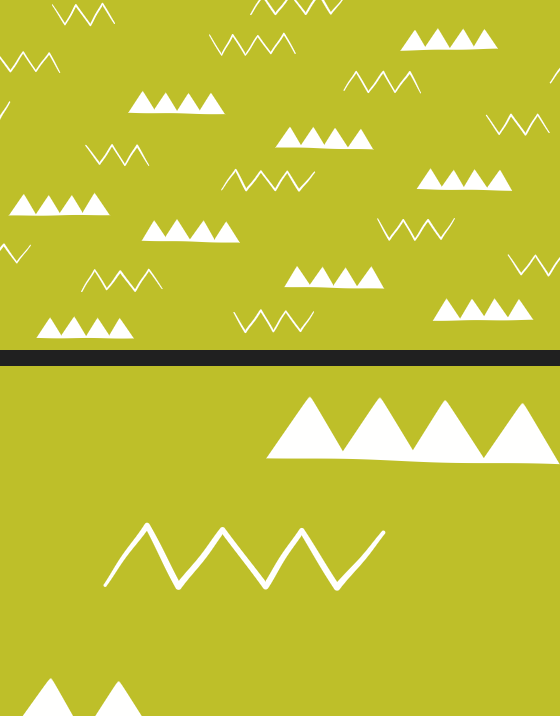
Top: the whole. Bottom: its middle third, enlarged.
Give the GLSL for this pattern, as a WebGL 1 fragment shader.

```glsl
precision highp float;
// Scattered hand-cut motifs on a flat olive ground: filled rows of four peaks
// and thin zigzag strokes. Motifs sit on jittered, sheared rows; each pixel
// takes the nearest signed distance among the neighbouring cells.

uniform vec2 u_resolution;

// All lengths are fractions of the canvas height.
const vec3 OLIVE = vec3(0.745, 0.748, 0.160);
const vec3 WHITE = vec3(1.0, 1.0, 0.995);

const float CELL_WIDTH = 0.417;
const float ROW_HEIGHT = 0.190;
const float ROW_SLOPE = 0.26;         // rows descend to the right
const float ROW_SHIFT = 0.43;         // sideways shift per row, in cells
const vec2 SCATTER = vec2(0.085, 0.050);
const float TILT = 0.05;              // range of motif rotation
const float OUTLINE_ROWS = 0.2;       // share of peak cells turned to zigzags

const float PEAK_PITCH = 0.0670;
const float PEAK_HEIGHT = 0.0610;
const float PEAK_SLOPE = 1.57;
const float PEAK_ROUNDING = 0.0012;

const float ZIGZAG_STEP = 0.0375;
const float ZIGZAG_HEIGHT = 0.056;
const float STROKE_RADIUS = 0.0027;

const float WOBBLE = 0.0007;

float hash(vec2 p) {
  p = fract(p * vec2(0.1031, 0.1137) + 0.371);
  p += dot(p, p.yx + 33.33);
  return fract((p.x + p.y) * p.x * 47.13);
}

// Signed random value in -0.5..0.5, one per cell and channel.
float vary(vec2 cell, float channel) {
  return hash(cell * 17.0 + vec2(channel * 7.3, channel * 3.1)) - 0.5;
}

// Union of four slightly leaning triangles, cut by a shared base line.
float peaks(vec2 p, vec2 cell) {
  float pitch = PEAK_PITCH * (1.0 + 0.08 * vary(cell, 20.0));
  float d = 1.0;
  for (int i = 0; i < 4; i++) {
    float k = float(i);
    float top = PEAK_HEIGHT * (1.0 + 0.12 * vary(cell, 21.0 + k));
    float middle = (k - 1.5) * pitch + 0.007 * vary(cell, 26.0 + k);
    float lean = 0.14 * vary(cell, 31.0 + k);
    float x = p.x - middle - lean * (p.y - 0.5 * top);
    float side = sqrt(x * x + PEAK_ROUNDING * PEAK_ROUNDING);
    float edge = side * PEAK_SLOPE + p.y - top;
    d = min(d, edge / length(vec2(PEAK_SLOPE, 1.0)));
  }
  float base = WOBBLE * sin(p.x * 35.0 + 9.0 * vary(cell, 36.0));
  return max(d, base - p.y);
}

// Corner of a zigzag: position in xy, stroke radius in z.
vec3 zigzagCorner(float k, float count, float flip, vec2 cell) {
  float side = flip * (mod(k, 2.0) - 0.5);
  vec2 corner = vec2(k - 0.5 * count, 0.0) * ZIGZAG_STEP;
  corner.y = side * ZIGZAG_HEIGHT;
  corner += 0.007 * vec2(vary(cell, 40.0 + k), vary(cell, 50.0 + k));
  float tip = (k < 0.5 || k > count - 0.5) ? 0.6 : 1.0;
  return vec3(corner, STROKE_RADIUS * tip * (1.0 + 0.35 * vary(cell, 60.0 + k)));
}

// Open line of five to seven tapered strokes.
float zigzag(vec2 p, vec2 cell) {
  float count = 5.0 + floor(2.99 * (vary(cell, 70.0) + 0.5));
  float flip = vary(cell, 71.0) < 0.1 ? 1.0 : -1.0;
  p.x /= 1.0 + 0.1 * vary(cell, 72.0);
  p.x += WOBBLE * sin(p.y * 90.0 + p.x * 40.0);
  float d = 1.0;
  vec3 a = zigzagCorner(0.0, count, flip, cell);
  for (int i = 1; i < 8; i++) {
    if (float(i) > count) break;
    vec3 b = zigzagCorner(float(i), count, flip, cell);
    vec2 ab = b.xy - a.xy;
    float t = clamp(dot(p - a.xy, ab) / dot(ab, ab), 0.0, 1.0);
    d = min(d, distance(p, a.xy + ab * t) - mix(a.z, b.z, t));
    a = b;
  }
  return d;
}

// Places one motif in its cell and returns its distance.
float motif(vec2 p, vec2 cell) {
  vec2 center;
  center.x = (cell.x + 0.5 + ROW_SHIFT * cell.y) * CELL_WIDTH;
  center.y = (cell.y + 0.5) * ROW_HEIGHT - ROW_SLOPE * center.x;
  center += SCATTER * vec2(vary(cell, 1.0), vary(cell, 2.0));
  vec2 q = p - center;
  if (abs(q.x) > 0.19 || abs(q.y) > 0.06) return 1.0;
  q.y += q.x * TILT * vary(cell, 3.0);
  bool filled = mod(cell.y, 2.0) < 0.5 && vary(cell, 4.0) + 0.5 > OUTLINE_ROWS;
  if (filled) return peaks(q + vec2(0.0, 0.5 * PEAK_HEIGHT), cell);
  return zigzag(q, cell);
}

void main() {
  vec2 p = gl_FragCoord.xy / u_resolution.y;
  float nearRow = floor((p.y + ROW_SLOPE * p.x) / ROW_HEIGHT);
  float d = 1.0;
  for (int j = -1; j <= 1; j++) {
    float row = nearRow + float(j);
    float column = floor(p.x / CELL_WIDTH - ROW_SHIFT * row);
    for (int i = -1; i <= 1; i++) {
      d = min(d, motif(p, vec2(column + float(i), row)));
    }
  }
  float coverage = clamp(0.5 - d * u_resolution.y, 0.0, 1.0);
  gl_FragColor = vec4(mix(OLIVE, WHITE, coverage), 1.0);
}
```
